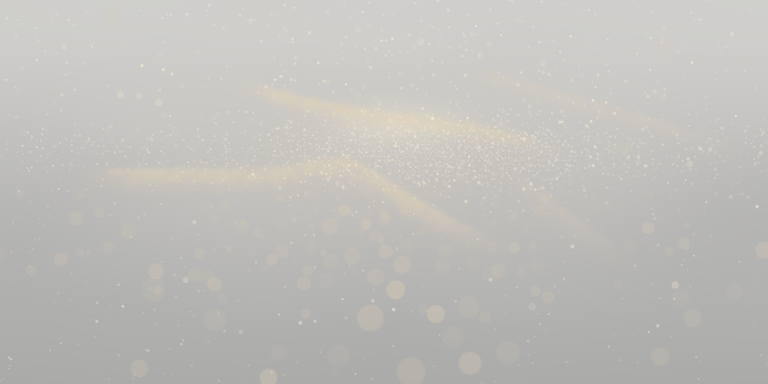
Reproduce this background procedurally as a Shadertoy shader.

```glsl
// Pale grey haze crossed by soft golden ridges of glowing dust.
// Ridges are curves y(x) with a feathered band; dust and out-of-focus discs
// are jittered grid cells, thinned by an elliptical density around each layer.

float hash(vec2 p) {
    return fract(sin(dot(p, vec2(127.1, 311.7))) * 43758.5453);
}

float noise(vec2 p) {
    vec2 i = floor(p), f = fract(p);
    f = f * f * (3.0 - 2.0 * f);
    return mix(mix(hash(i), hash(i + vec2(1, 0)), f.x),
               mix(hash(i + vec2(0, 1)), hash(i + vec2(1, 1)), f.x), f.y);
}

// Elliptical falloff around a centre
float blob(vec2 p, vec2 centre, vec2 size) {
    vec2 d = (p - centre) / size;
    return exp(-dot(d, d));
}

// Band along a curve: crisp upper side, wide lower side, fading at both ends
float ridge(vec2 p, float curveY, float start, float end, float below) {
    float d = p.y - curveY;
    float width = d > 0.0 ? 0.014 : below;
    float ends = smoothstep(start, start + 0.2, p.x) * (1.0 - smoothstep(end - 0.3, end, p.x));
    return exp(-d * d / (width * width)) * ends;
}

// Overlapping grids of discs; radius is a fraction of the cell
float discs(vec2 p, float cell, float radius, float amount, vec2 centre, vec2 size) {
    float sum = 0.0;
    float pixel = 1.0 / (iResolution.y * cell);
    for (int i = 0; i < 3; i++) {
        vec2 shift = vec2(0.37, 0.61) * float(i) + cell * 50.0;
        vec2 q = p / cell + shift;
        vec2 id = floor(q);
        vec2 key = id + float(i) * 57.0;
        float r = radius * mix(0.55, 1.0, hash(key + 3.1));
        vec2 jitter = vec2(hash(key + 11.3), hash(key + 23.7));
        vec2 spot = mix(vec2(r + 0.05), vec2(0.95 - r), jitter);
        float chance = amount * blob((id + 0.5 - shift) * cell, centre, size);
        float present = step(hash(key + 41.9), chance);
        float edge = max(pixel, r * 0.2);
        float d = length(q - id - spot);
        float disc = 1.0 - smoothstep(r - edge * 0.5, r + edge * 0.5, d);
        sum += disc * present * mix(0.25, 1.0, pow(hash(key + 67.3), 2.0));
    }
    return sum;
}

void mainImage(out vec4 fragColor, in vec2 fragCoord) {
    vec2 p = fragCoord / iResolution.y;
    p.x += 1.0 - 0.5 * iResolution.x / iResolution.y;
    float x = p.x;
    vec3 gold = vec3(0.90, 0.83, 0.72);
    vec3 cream = vec3(0.95, 0.91, 0.82);

    // Haze: light above, grey below, darker at the sides of the middle
    vec3 color = mix(vec3(0.665, 0.665, 0.660), vec3(0.815, 0.812, 0.802),
                     smoothstep(-0.15, 1.05, p.y));
    color -= 0.025 * smoothstep(0.4, 1.0, abs(x - 1.0)) * blob(p, vec2(x, 0.5), vec2(1.0, 0.25));
    color += 0.008 * (noise(p * vec2(3.0, 9.0)) - 0.5);

    // Broad warm light with a brighter heart
    color = mix(color, vec3(0.84, 0.80, 0.75), 0.30 * blob(p, vec2(1.0, 0.58), vec2(0.55, 0.22)));
    color = mix(color, vec3(0.88, 0.87, 0.80), 0.55 * blob(p, vec2(1.03, 0.675), vec2(0.16, 0.055)));

    // Ridges
    float upperY = 0.771 - 0.2 * (x - 0.664) - 0.010 * sin((x - 0.664) * 8.0);
    float lowerY = 0.55 + 0.03 * exp(-pow((x - 0.89) / 0.13, 2.0))
                 - 0.19 * smoothstep(0.85, 1.38, x);
    float grain = 0.7 + 0.6 * noise(p * 45.0);
    float glow = 0.50 * ridge(p, upperY, 0.58, 1.52, 0.028)
               + 0.42 * ridge(p, lowerY, 0.18, 1.36, 0.038)
               + 0.18 * ridge(p, 0.8125 - 0.29 * (x - 1.25), 1.15, 2.0, 0.03)
               + 0.18 * ridge(p, 0.53 - 0.71 * (x - 1.354), 1.28, 1.72, 0.05);
    color = mix(color, gold, min(glow * grain, 0.7));

    // Large discs near the bottom, then smaller ones under the lower ridge
    float large = discs(p, 0.16, 0.24, 0.28, vec2(1.05, 0.16), vec2(0.95, 0.17));
    float medium = discs(p, 0.09, 0.26, 0.42, vec2(1.05, 0.34), vec2(0.70, 0.13));
    float small = discs(p, 0.05, 0.27, 0.65, vec2(0.95, 0.46), vec2(0.55, 0.075));
    color = mix(color, vec3(0.86, 0.80, 0.70), min(0.42 * large + 0.34 * medium + 0.25 * small, 0.65));

    // Fine dust: wide level sheet, dense wedge between ridges, sparse air above
    float sheet = discs(p, 0.016, 0.20, 0.40, vec2(1.0, 0.61), vec2(1.1, 0.065));
    float wedge = discs(p, 0.013, 0.26, 0.85, vec2(1.13, 0.60), vec2(0.36, 0.075));
    float flecks = discs(p, 0.027, 0.19, 0.30, vec2(1.35, 0.61), vec2(0.60, 0.13));
    float air = discs(p, 0.036, 0.12, 0.28, vec2(1.1, 0.91), vec2(0.75, 0.18));
    float orbs = discs(p, 0.065, 0.15, 0.18, vec2(0.95, 0.80), vec2(0.65, 0.16));
    float dust = 0.55 * sheet + 0.45 * wedge + 0.55 * flecks + 0.75 * air + 0.35 * orbs;
    color = mix(color, cream, min(dust, 0.8));

    fragColor = vec4(color, 1.0);
}
```
